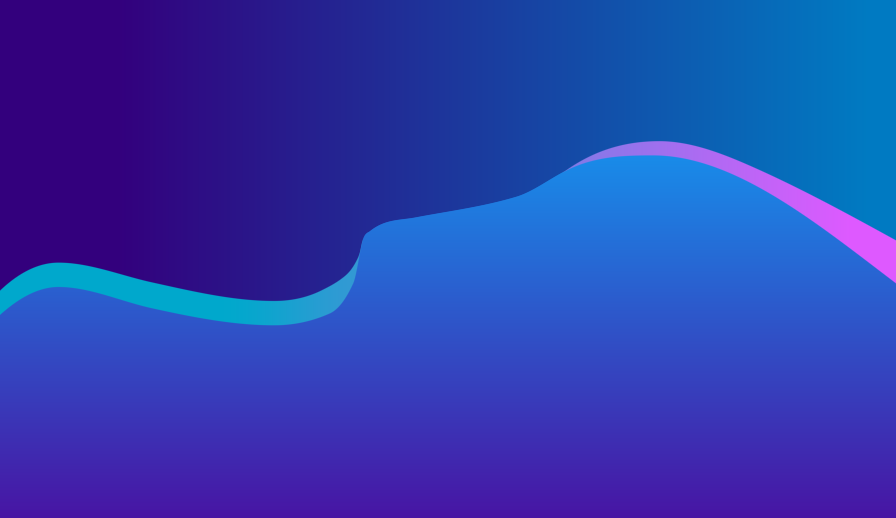
Give the GLSL for this background, as a WebGL 1 fragment shader.

```glsl
precision highp float;
// A blue hill under a dusk-to-cyan sky, edged by a teal and a violet ribbon.
// Each outline is a chain of cubic spans; the ribbons fill the gap between
// a rear crest and the front hill. Units: canvas height is 1, width is 1.73.
uniform vec2 u_resolution;

// Extends an outline from one knot to the next; a knot is (x, height, slope).
void spanTo(float x, inout float height, inout vec3 knot, vec3 next) {
  if (x >= knot.x) {
    float run = next.x - knot.x;
    float t = (x - knot.x) / run;
    float s = 1.0 - t;
    height = s * s * ((1.0 + 2.0 * t) * knot.y + t * run * knot.z)
           + t * t * ((3.0 - 2.0 * t) * next.y - s * run * next.z);
  }
  knot = next;
}

// Front outline: low left wave, steep step, then the tall right hill.
float hillHeight(float x) {
  vec3 knot = vec3(0.0, 0.392, 0.9);
  float h = knot.y;
  spanTo(x, h, knot, vec3(0.113, 0.446, 0.0));
  spanTo(x, h, knot, vec3(0.293, 0.405, -0.22));
  spanTo(x, h, knot, vec3(0.529, 0.372, 0.0));
  spanTo(x, h, knot, vec3(0.637, 0.395, 0.45));
  spanTo(x, h, knot, vec3(0.682, 0.453, 2.2));
  spanTo(x, h, knot, vec3(0.697, 0.522, 5.0));
  spanTo(x, h, knot, vec3(0.715, 0.554, 0.8));
  spanTo(x, h, knot, vec3(0.802, 0.580, 0.19));
  spanTo(x, h, knot, vec3(0.997, 0.620, 0.3));
  spanTo(x, h, knot, vec3(1.090, 0.669, 0.52));
  spanTo(x, h, knot, vec3(1.261, 0.700, 0.0));
  spanTo(x, h, knot, vec3(1.441, 0.651, -0.5));
  spanTo(x, h, knot, vec3(1.730, 0.453, -0.76));
  return h;
}

// Rear outline: rises above the hill only where a ribbon shows.
float crestHeight(float x) {
  if (x > 0.697 && x < 1.090) return hillHeight(x);
  vec3 knot = vec3(0.0, 0.439, 0.95);
  float h = knot.y;
  if (x < 0.8) {
    spanTo(x, h, knot, vec3(0.113, 0.493, 0.0));
    spanTo(x, h, knot, vec3(0.293, 0.455, -0.22));
    spanTo(x, h, knot, vec3(0.529, 0.419, 0.0));
    spanTo(x, h, knot, vec3(0.622, 0.440, 0.5));
    spanTo(x, h, knot, vec3(0.667, 0.468, 0.85));
    spanTo(x, h, knot, vec3(0.689, 0.498, 2.0));
    spanTo(x, h, knot, vec3(0.697, 0.522, 5.0));
  } else {
    knot = vec3(1.090, 0.669, 0.72);
    spanTo(x, h, knot, vec3(1.273, 0.7275, 0.0));
    spanTo(x, h, knot, vec3(1.464, 0.673, -0.45));
    spanTo(x, h, knot, vec3(1.730, 0.536, -0.55));
  }
  return h;
}

// Smooth fill below an outline, with slope turned into true edge distance.
float fillBelow(float y, float height, float slope, float pixel) {
  float d = (height - y) / sqrt(1.0 + slope * slope);
  return smoothstep(-0.75 * pixel, 0.75 * pixel, d);
}

void main() {
  vec2 uv = gl_FragCoord.xy / u_resolution;
  vec2 p = uv * vec2(1.73, 1.0);
  float pixel = 1.0 / u_resolution.y;
  float e = 0.5 * pixel;

  // Sky runs sideways, the hill runs upward
  vec3 sky = mix(vec3(0.20, 0.0, 0.49), vec3(0.0, 0.48, 0.76),
                 clamp((uv.x - 0.13) / 0.84, 0.0, 1.0));
  vec3 hill = mix(vec3(0.28, 0.08, 0.64), vec3(0.09, 0.56, 0.92),
                  clamp(uv.y / 0.72, 0.0, 1.0));

  // Ribbon colours
  vec3 teal = mix(vec3(0.0, 0.66, 0.80), vec3(0.20, 0.60, 0.83),
                  smoothstep(0.24, 0.41, uv.x));
  vec3 violet = mix(vec3(0.50, 0.48, 0.90), vec3(0.87, 0.35, 1.0),
                    clamp((uv.x - 0.63) / 0.32, 0.0, 1.0));
  vec3 ribbon = uv.x < 0.5 ? teal : violet;
  if (p.x > 0.70 && p.x < 1.088) ribbon = hill;

  // Paint back to front
  float crestSlope = (crestHeight(p.x + e) - crestHeight(p.x - e)) / pixel;
  float hillSlope = (hillHeight(p.x + e) - hillHeight(p.x - e)) / pixel;
  vec3 color = mix(sky, ribbon,
                   fillBelow(p.y, crestHeight(p.x), crestSlope, pixel));
  color = mix(color, hill,
              fillBelow(p.y, hillHeight(p.x), hillSlope, pixel));
  gl_FragColor = vec4(color, 1.0);
}
```
